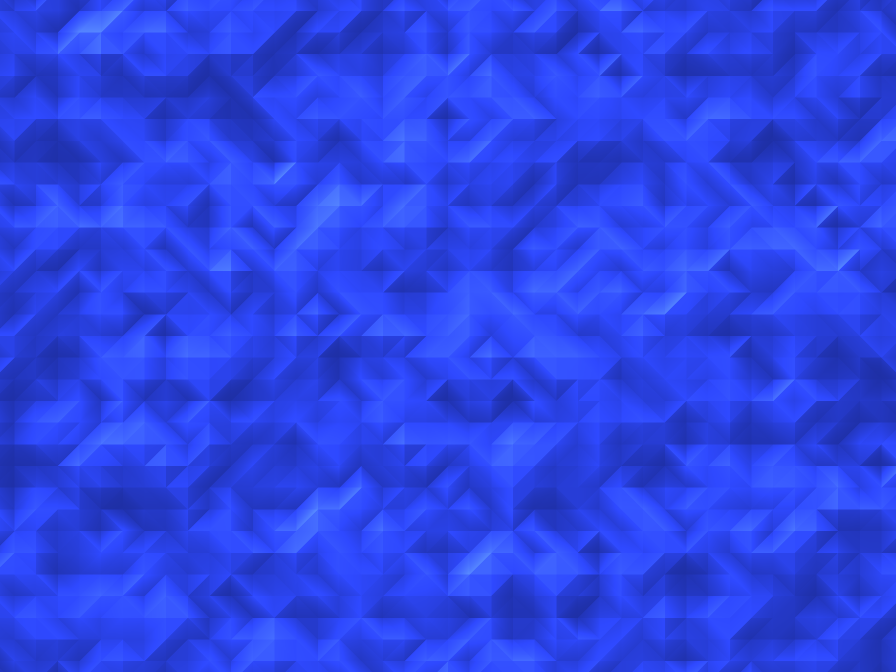
Write a Shadertoy shader that draws this background.

```glsl
float hash(vec2 p) {
    vec3 q = fract(p.xyx * 0.1031);
    q += dot(q, q.yzx + 33.33);
    return fract((q.x + q.y) * q.z);
}

float valueNoise(vec2 p) {
    vec2 i = floor(p), f = fract(p);
    f = f * f * (3.0 - 2.0 * f);
    return mix(mix(hash(i), hash(i + vec2(1, 0)), f.x),
               mix(hash(i + vec2(0, 1)), hash(i + vec2(1, 1)), f.x), f.y);
}

// Terrain with diagonal ridges and a small random offset at each mesh vertex
float height(vec2 v) {
    vec2 diagonal = vec2(v.x + v.y, v.y - v.x) * 0.7071;
    return 1.75 * valueNoise(diagonal / 6.0 + 240.0)
         + 1.3 * valueNoise(diagonal / 2.3 + 390.0)
         + 0.36 * hash(v + 150.0);
}

// x: height, y: shade from how far the vertex rises above its neighbours
vec2 vertex(vec2 v) {
    float h = height(v);
    float around = height(v + vec2(1, 0)) + height(v - vec2(1, 0))
                 + height(v + vec2(0, 1)) + height(v - vec2(0, 1));
    return vec2(h, min(h - 0.25 * around, 0.11));
}

float meshShade(vec2 p) {
    vec2 cell = floor(p), f = p - cell;
    vec2 a = vertex(cell), b = vertex(cell + vec2(1, 0));
    vec2 c = vertex(cell + vec2(0, 1)), d = vertex(cell + vec2(1, 1));
    vec2 light = vec2(0.42, -0.9);

    // Split each square along its flatter diagonal, mirroring when needed
    if (abs(a.x - d.x) > abs(b.x - c.x)) {
        vec2 swapped = a; a = b; b = swapped;
        swapped = c; c = d; d = swapped;
        f.x = 1.0 - f.x;
        light.x = -light.x;
    }
    bool lower = f.x > f.y;
    vec2 corner = lower ? b : c;
    vec2 slope = lower ? vec2(b.x - a.x, d.x - b.x) : vec2(d.x - c.x, c.x - a.x);

    // Flat facet light plus occlusion blended across the triangle
    float near = min(f.x, f.y), far = max(f.x, f.y);
    float occlusion = a.y * (1.0 - far) + corner.y * (far - near) + d.y * near;
    return 0.53 * dot(slope, light) + 1.15 * occlusion;
}

void mainImage(out vec4 fragColor, in vec2 fragCoord) {
    vec3 color = vec3(0);
    // Four samples per pixel smooth the facet edges
    for (int s = 0; s < 4; s++) {
        vec2 offset = vec2(s % 2, s / 2) * 0.5 - 0.25;
        vec2 p = (fragCoord + offset - 0.5 * iResolution.xy) / iResolution.y;
        float shade = meshShade(p * 31.0 + 200.0) - 0.26 * dot(p, p);
        float brightness = 0.99 * exp(shade + 0.6 * shade * shade);
        color += min(vec3(0.182, 0.285, 1.0) * brightness, 1.0);
    }
    fragColor = vec4(color / 4.0, 1.0);
}
```
